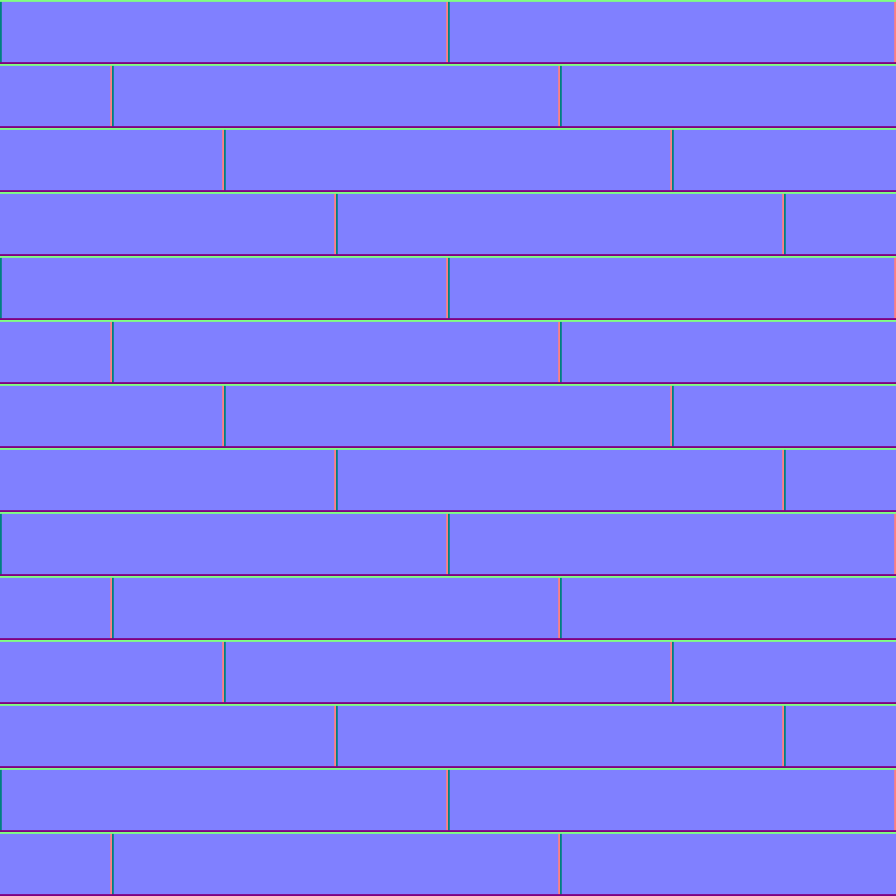
A WebGL 1 fragment shader for this texture map:

```glsl
precision highp float;

// Tangent-space normal map of long planks laid in a stepped bond.
// Each row shifts its end joints by a quarter plank; thin bevels on the four
// plank sides are box filtered over one pixel, so they stay smooth at any size.

uniform vec2 u_resolution;

const float ROWS = 14.0;            // planks down the canvas
const float COLUMNS = 2.0;          // planks across the canvas
const float ROW_SHIFT = 0.25;       // shift per row, in plank lengths
const float SHIFT_CYCLE = 4.0;      // rows before the bond repeats
const vec2 BEVEL_WIDTH = vec2(0.00200, 0.00208); // end and long-side bevels
const vec3 FLAT_NORMAL = vec3(0.0, 0.0, 1.0);

// Signed distance to the nearest joint, for joints one period apart.
float jointOffset(float position, float period) {
  return (fract(position / period + 0.5) - 0.5) * period;
}

// Share of a pixel-wide box at center that lies between low and high.
float boxCoverage(float center, float low, float high, float pixel) {
  float start = max(center - 0.5 * pixel, low);
  float end = min(center + 0.5 * pixel, high);
  return clamp((end - start) / pixel, 0.0, 1.0);
}

// Coverage of the bevels before (x) and after (y) a joint.
vec2 bevelCoverage(float offset, float width, float pixel) {
  return vec2(boxCoverage(offset, -width, 0.0, pixel),
              boxCoverage(offset, 0.0, width, pixel));
}

void main() {
  vec2 pixel = 1.0 / u_resolution;
  vec2 uv = gl_FragCoord.xy * pixel;

  // Rows count from the top, and each one moves its end joints to the right.
  float row = floor((1.0 - uv.y) * ROWS);
  float shift = mod(row, SHIFT_CYCLE) * ROW_SHIFT / COLUMNS;

  // Distances to the end joints and to the joints between rows.
  float endOffset = jointOffset(uv.x - shift, 1.0 / COLUMNS);
  float sideOffset = jointOffset(uv.y, 1.0 / ROWS);
  vec2 ends = bevelCoverage(endOffset, BEVEL_WIDTH.x, pixel.x);
  vec2 sides = bevelCoverage(sideOffset, BEVEL_WIDTH.y, pixel.y);

  // Long-side bevels run over the end bevels where the two meet.
  float sideCover = min(sides.x + sides.y, 1.0);
  float endCover = min(ends.x + ends.y, 1.0);

  // Bevels face outward: right and top are positive, left and bottom negative.
  vec3 normal = FLAT_NORMAL * (1.0 - endCover);
  normal.x = ends.x - ends.y;
  normal *= 1.0 - sideCover;
  normal.y = sides.x - sides.y;

  gl_FragColor = vec4(normal * 0.5 + 0.5, 1.0);
}
```
